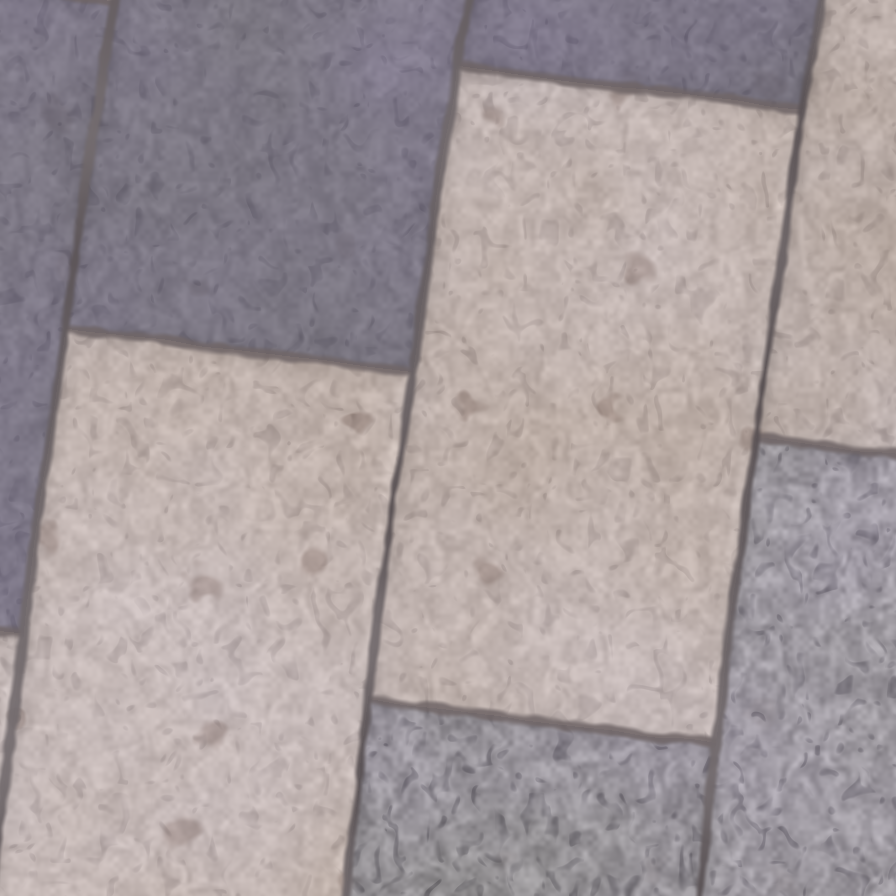
This texture is drawn by a Shadertoy shader. Its source:

```glsl
// Slanted concrete paving in half bond: pale and grey slabs alternate like a checkerboard.
// A sheared grid gives slab ids and edge distances; value noise adds grain, pits,
// ragged edges and uneven joints.

#define PITCH 0.394        // column width
#define SLAB 0.720         // slab length
#define STEP_DOWN 0.373    // shift of the cross joints from column to column
#define LEAN 0.137         // sideways lean of the long joints
#define FALL 0.125         // fall of the cross joints
#define JOINT 0.0045       // half width of a joint
#define SOFT 0.0035        // softness of joint edges
#define GRAIN 0.24         // contrast of the stone grain
#define PALE vec3(0.752, 0.700, 0.682)
#define GREY vec3(0.612, 0.595, 0.622)
#define DARK vec3(0.490, 0.470, 0.525)

float hash(vec2 p) {
    vec3 q = fract(p.xyx * 0.1031);
    q += dot(q, q.yzx + 33.33);
    return fract((q.x + q.y) * q.z);
}

float noise(vec2 p) {
    vec2 i = floor(p), f = fract(p);
    f = f * f * (3.0 - 2.0 * f);
    return mix(mix(hash(i), hash(i + vec2(1, 0)), f.x),
               mix(hash(i + vec2(0, 1)), hash(i + vec2(1, 1)), f.x), f.y);
}

float fbm(vec2 p) {
    float sum = 0.0, amp = 0.5;
    for (int i = 0; i < 4; i++) {
        sum += amp * noise(p);
        p = mat2(0.8, 0.6, -0.6, 0.8) * p * 2.0 + 7.3;
        amp *= 0.5;
    }
    return sum / 0.9375;
}

// One soft pit per grid cell, present in some cells only
float pits(vec2 p, float cells) {
    vec2 id = floor(p * cells);
    vec2 centre = 0.3 + 0.4 * vec2(hash(id + 3.1), hash(id + 8.7));
    float radius = mix(0.06, 0.15, hash(id + 5.9));
    float d = length(fract(p * cells) - centre) + 0.12 * (noise(p * 70.0) - 0.5);
    return step(0.45, hash(id + 1.7)) * (1.0 - smoothstep(radius * 0.4, radius, d));
}

// Coverage of a joint at distance d from its centre line
float joint(float d, float halfWidth) {
    float soft = max(SOFT, 1.0 / iResolution.y);
    return 1.0 - smoothstep(halfWidth - soft, halfWidth + soft, d);
}

void mainImage(out vec4 fragColor, in vec2 fragCoord) {
    vec2 uv = fragCoord / iResolution.xy;

    // Slab grid: slightly bowed columns, each with its own row offset
    vec2 wobble = 0.004 * (vec2(noise(uv * 18.0), noise(uv * 22.0 + 40.0)) - 0.5);
    float bow = 0.028 * uv.y * (1.0 - uv.y);
    float u = (uv.x - LEAN * uv.y + bow + 0.008 + wobble.x) / PITCH;
    float column = floor(u);
    float v = (uv.y + FALL * uv.x - 0.643 + STEP_DOWN * column + wobble.y) / SLAB;
    float row = floor(v);
    vec2 id = vec2(column, row);

    // Distances to the slab edges
    float left = (u - column) * PITCH, right = PITCH - left;
    float bottom = (v - row) * SLAB, top = SLAB - bottom;
    float sideDist = min(left, right), endDist = min(bottom, top);

    // Base colour: checkerboard, with every second grey diagonal darker
    float pale = mod(column + row, 2.0);
    float dark = 1.0 - step(0.5, mod(column - row, 4.0));
    vec3 color = mix(mix(GREY, DARK, dark), PALE, pale);
    color *= 1.0 + 0.04 * (hash(id + 12.0) - 0.5);

    // Broad stains drifting between warm and cool
    float stain = fbm(uv * 4.0 + 11.0) - 0.5;
    color += stain * mix(vec3(0.06, 0.04, 0.10), vec3(0.07, 0.09, 0.14), pale);

    // Grain: short curled flecks, bolder on the grey slabs
    vec2 curl = vec2(noise(uv * 45.0), noise(uv * 45.0 + 20.0));
    vec2 g = uv * vec2(95.0, 75.0) + 1.8 * curl;
    float coarse = noise(g) - 0.5;
    float fine = noise(uv * 170.0 + 31.0) - 0.5;
    float roughness = mix(mix(1.0, 0.45, dark), 0.6, pale);
    color += GRAIN * roughness * (0.6 * coarse + 0.35 * fine);
    float fleck = smoothstep(0.68, 0.92, noise(g * 1.15 + 60.0));
    color -= 0.10 * roughness * fleck * vec3(1.0, 1.0, 0.95);

    // Brown pits, mostly on pale slabs
    float pit = pits(uv + 0.04, 6.0) * mix(0.25, 0.8, pale);
    color = mix(color, color * vec3(0.84, 0.81, 0.80), pit);

    // Worn light rims on the right and lower edges
    float rim = max(smoothstep(0.020, 0.009, right), 0.7 * smoothstep(0.018, 0.008, bottom));
    color += rim * mix(0.02, 0.06, pale) * (0.5 + noise(uv * 30.0));

    // Grime beside the joints
    float grime = exp(-min(sideDist, endDist) / 0.010);
    color *= 1.0 - 0.16 * grime * (0.4 + noise(uv * 40.0 + 9.0));

    // Joints: dark long ones of uneven width, softer brown cross joints
    float uneven = noise(vec2(floor(u + 0.5) * 9.0, uv.y * 7.0));
    float ragged = 0.004 * (noise(uv * 65.0 + 5.0) - 0.5);
    float cross = joint(endDist + ragged, JOINT * 1.15);
    float side = joint(sideDist + ragged * 0.7, JOINT * mix(0.75, 1.35, uneven));
    color = mix(color, vec3(0.440, 0.400, 0.405), 0.85 * cross);
    color = mix(color, mix(vec3(0.33, 0.30, 0.31), vec3(0.46, 0.43, 0.44), uneven), 0.92 * side);

    fragColor = vec4(clamp(color, 0.0, 1.0), 1.0);
}
```
